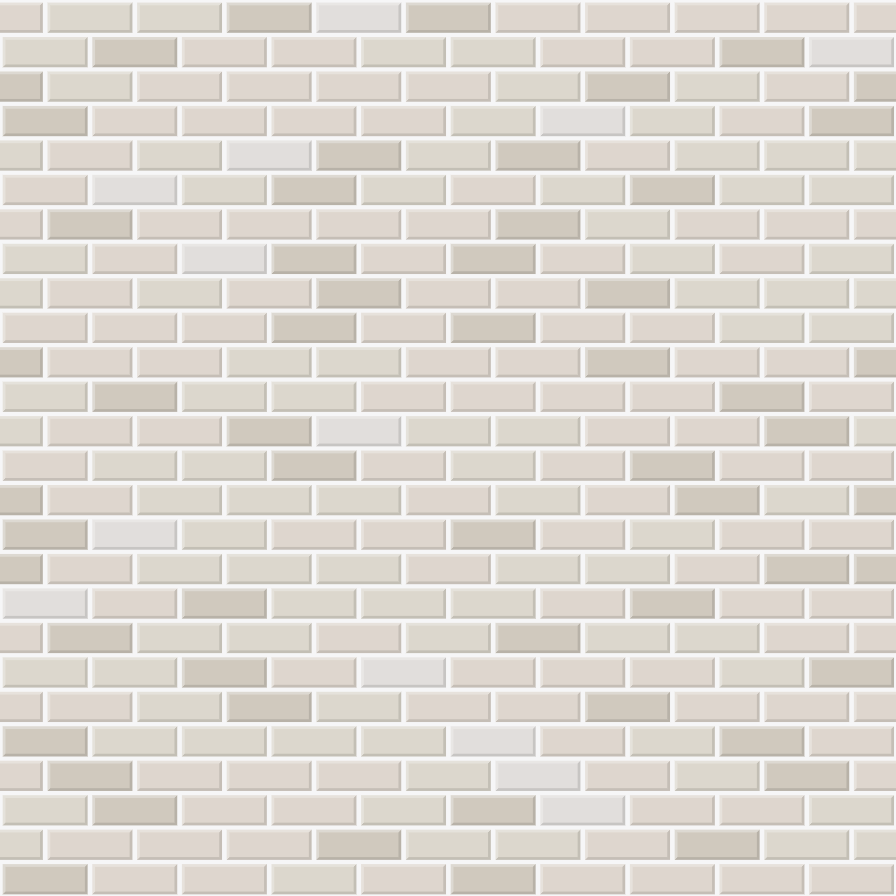
This pattern is drawn by a WebGL 1 fragment shader. Its source:

```glsl
precision highp float;
// Pale running-bond brick wall: bevelled bricks in white joints.
// Each row hashes one dark brick into each half and sometimes a pale one;
// the bevel comes from the distances to the lit and shaded edges.

uniform vec2 u_resolution;

#define GRID vec2(10.0, 26.0)
#define JOINT vec2(0.0052, 0.0047)
#define NUDGE vec2(0.0004, -0.0005)
#define BEVEL 0.0031
#define PALE_ROWS 0.55
#define SHADE 0.885
#define MORTAR vec3(0.965, 0.965, 0.968)
#define PINK_CLAY vec3(0.872, 0.841, 0.806)
#define GREEN_CLAY vec3(0.864, 0.845, 0.802)
#define DARK_CLAY vec3(0.816, 0.790, 0.745)
#define PALE_CLAY vec3(0.884, 0.872, 0.863)

float hash(vec2 p) {
  return fract(sin(dot(p, vec2(12.99, 78.23))) * 4375.85);
}

// Antialiased coverage of the region where d is positive.
float cover(float d, float pixel) {
  return clamp(d / pixel + 0.5, 0.0, 1.0);
}

vec3 brickColor(float col, float row) {
  vec3 clay = mix(PINK_CLAY, GREEN_CLAY, step(0.55, hash(vec2(col, row + 3.0))));

  // One pale brick in some rows.
  float paleCol = floor(hash(vec2(41.0, row)) * GRID.x);
  if (col == paleCol && hash(vec2(57.0, row)) < PALE_ROWS) clay = PALE_CLAY;

  // One dark brick in each half of the row.
  float span = GRID.x * 0.5;
  float side = floor(col / span);
  float darkCol = side * span + floor(hash(vec2(23.0 + side * 8.0, row)) * span);
  if (col == darkCol) clay = DARK_CLAY;
  return clay;
}

void main() {
  vec2 uv = gl_FragCoord.xy / u_resolution;
  float pixel = 1.0 / min(u_resolution.x, u_resolution.y);

  // Alternate rows shift by half a brick.
  vec2 cell = (uv - NUDGE) * GRID;
  float row = floor(cell.y);
  cell.x += 0.5 * mod(row, 2.0);
  float col = mod(floor(cell.x), GRID.x);

  // Distances inward from the lit (left, top) and shaded (right, bottom) edges.
  vec2 p = (fract(cell) - 0.5) / GRID;
  vec2 halfSize = 0.5 / GRID - 0.5 * JOINT;
  float lit = min(halfSize.x + p.x, halfSize.y - p.y);
  float shaded = min(halfSize.x - p.x, halfSize.y + p.y);
  float edge = min(lit, shaded);

  // Face, mitred bevel, then mortar.
  vec3 clay = brickColor(col, mod(row, GRID.y));
  vec3 rim = mix(mix(clay, MORTAR, 0.35), clay * SHADE, cover(lit - shaded, pixel));
  vec3 color = mix(rim, clay, cover(edge - BEVEL, pixel));
  color = mix(MORTAR, color, cover(edge, pixel));

  gl_FragColor = vec4(color, 1.0);
}
```
